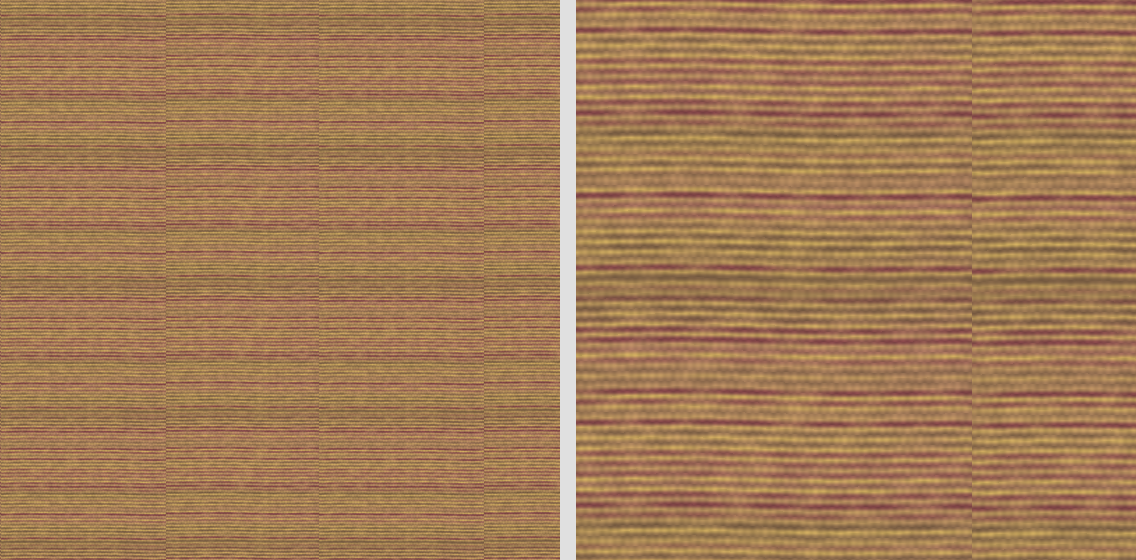
Left: the whole. Right: its middle third, enlarged.
Give the GLSL for this texture, as a WebGL 1 fragment shader.

```glsl
precision highp float;
// Ribbed grasscloth: fine horizontal gold, tan and rust threads in seamed, repeating panels.
uniform vec2 u_resolution;

const float TAU = 6.2831853;
const vec2 TILE = vec2(0.568, 0.2335);   // size of one repeat
const vec2 ORIGIN = vec2(0.0013, 0.0326); // left seam, first dark thread from the top
const float SEAM = 0.5206;               // inner seam, as a share of the repeat
const float THREADS = 38.0;              // threads per repeat
const float WARPS = 114.0;               // upright threads per repeat

const vec3 TAN = vec3(0.655, 0.495, 0.350);
const vec3 OLIVE = vec3(0.615, 0.495, 0.315);
const vec3 ROSE = vec3(0.635, 0.455, 0.365);
const vec3 STRAW = vec3(0.705, 0.548, 0.368);
const vec3 RUST = vec3(0.500, 0.265, 0.275);
const vec3 GOLD = vec3(0.765, 0.635, 0.350);
const vec3 SHADE = vec3(0.430, 0.325, 0.240);

float hash(vec2 p) {
  p = fract(p * vec2(0.1031, 0.1137));
  p += dot(p, p.yx + 33.33);
  return fract((p.x + p.y) * p.x * 37.7);
}

// Soft stripe centred at c that wraps around the repeat
float band(float v, float c, float width) {
  float d = (fract(v - c + 0.5) - 0.5) / width;
  return exp(-d * d);
}

// One-dimensional cellular noise: 1 at random points along a thread
float slub(float x, float row, float seed) {
  float cell = floor(x);
  float nearest = 1.0;
  for (int i = -1; i <= 1; i++) {
    float id = cell + float(i);
    nearest = min(nearest, abs(x - id - hash(vec2(id + seed, row + 7.0))));
  }
  return 1.0 - smoothstep(0.0, 0.75, nearest);
}

// Slight bowing of the threads, different in each panel
float bow(float x, float panel) {
  return 0.003 * sin(x * 9.0 + panel * 2.4) + 0.0015 * sin(x * 23.0 + panel * 4.1)
       + 0.008 * (panel - 0.8);
}

// Broad colour of the cloth down the repeat
vec3 ground(float v) {
  vec3 c = mix(TAN, OLIVE, 0.9 * max(band(v, 0.03, 0.07), band(v, 0.65, 0.06)));
  c = mix(c, ROSE, 0.7 * max(band(v, 0.17, 0.06), band(v, 0.51, 0.055)));
  c = mix(c, ROSE, 0.9 * band(v, 0.81, 0.035));
  c = mix(c, STRAW, 0.85 * band(v, 0.39, 0.045));
  return mix(c, OLIVE, 0.7 * band(v, 0.92, 0.05));
}

// How red the gaps between threads are down the repeat
float rustiness(float v) {
  float r = max(band(v, 0.18, 0.075), band(v, 0.31, 0.03));
  r = max(r, max(band(v, 0.51, 0.06), band(v, 0.70, 0.03)));
  return 0.30 + 0.6 * max(r, band(v, 0.80, 0.03));
}

// Gold ridges and rust or dull gaps, both uneven along the thread
vec3 weave(vec3 base, float x, float v, float panel, float detail) {
  float t = v * THREADS;
  float row = floor(t);
  float gapRow = mod(floor(t + 0.5), THREADS);
  float ridge = 0.5 - 0.5 * cos(TAU * t);
  float seed = panel * 40.0;

  float gold = mix(0.10, 0.85, hash(vec2(row, 19.0)));
  gold += 0.25 * band(v, 0.91, 0.045);
  gold *= 0.55 + 0.7 * slub(x * 17.0, row, seed);

  float isRust = smoothstep(-0.15, 0.15, rustiness(v) - hash(vec2(gapRow, 3.0)));
  float gap = mix(0.30, 0.95, hash(vec2(gapRow, 31.0)));
  gap *= 0.55 + 0.7 * slub(x * 17.0, gapRow + 60.0, seed);
  vec3 gapColor = mix(mix(SHADE, base, 0.25), RUST, isRust);

  vec3 c = mix(base, GOLD, min(gold, 1.0) * mix(0.5, ridge, detail));
  c = mix(c, gapColor, min(gap, 1.0) * mix(0.5, 1.0 - ridge, detail));
  float stitch = 0.035 * sin(TAU * (x * WARPS + 0.5 * row));
  return c * (1.0 + detail * stitch);
}

void main() {
  vec2 p = gl_FragCoord.xy / u_resolution;
  vec2 local = fract((vec2(p.x, 1.0 - p.y) - ORIGIN) / TILE);
  float x = local.x;
  float panel = step(SEAM, x);
  float v = fract(local.y + bow(x, panel));
  float pitch = u_resolution.y * TILE.y / THREADS;
  float detail = smoothstep(1.0, 2.2, pitch);

  // Each panel drifts from olive at its left edge to rose at its right
  float across = mix(x / SEAM, (x - SEAM) / (1.0 - SEAM), panel);
  vec3 base = mix(ground(v), OLIVE, 0.35 * (1.0 - smoothstep(0.0, 0.3, across)));
  base = mix(base, ROSE, 0.4 * smoothstep(0.65, 1.0, across));
  vec3 color = weave(base * 1.035, x, v, panel, detail);

  // Dark thread that opens each repeat, and a fainter companion
  float wear = 0.5 + 0.5 * sin(x * 17.0 + panel * 2.0);
  color = mix(color, SHADE, band(v, 0.0, 0.011) * (0.42 + 0.25 * wear));
  color = mix(color, SHADE, 0.18 * band(v, 0.035, 0.009));

  // Faint upright streaks and scattered dull flecks
  float streak = sin(x * 61.0) + sin(x * 137.0 + 1.3) + sin(x * 293.0 + 2.1);
  color *= 1.0 + 0.006 * streak;
  float fleck = slub(x * 42.0, floor(v * THREADS * 2.0), 80.0);
  color *= 1.045 - 0.085 * fleck * fleck;

  // Panel seams, slightly darker than the cloth
  float seam = band(x, 0.0, 0.003) + band(x, SEAM, 0.003);
  color = mix(color, SHADE, 0.10 * seam);

  gl_FragColor = vec4(color, 1.0);
}
```
